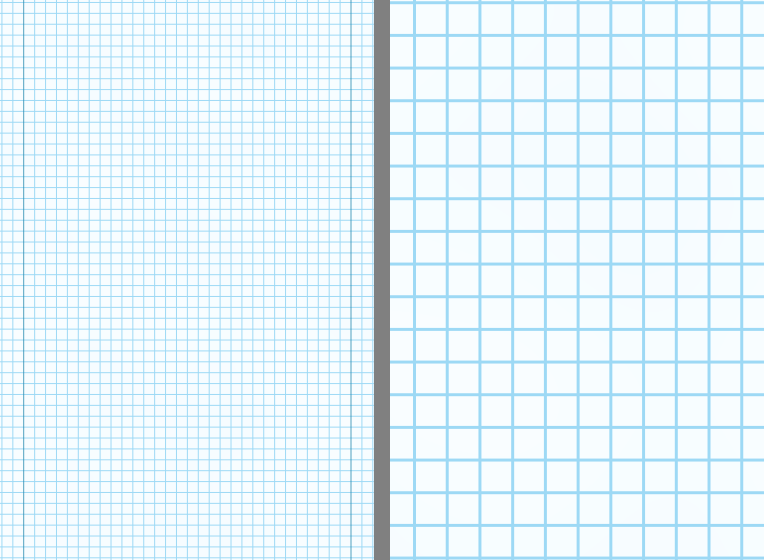
Left: the whole. Right: its middle third, enlarged.
Write a Shadertoy shader that draws this pattern.

```glsl
// Squared paper: a fine pale blue grid on near-white, with two darker margins.
// Space is measured in grid cells from the left margin; each line is shaded by
// the share of the pixel it covers, and soft gradient noise tints the sheet.

// Share of a pixel covered by a line of the given width, at a given distance.
float lineCoverage(float dist, float width, float pixel) {
    float overlap = 0.5 * (width + pixel) - abs(dist);
    return clamp(overlap, 0.0, min(width, pixel)) / pixel;
}

// Unit vector in a pseudo-random direction for each lattice corner.
vec2 cornerGradient(vec2 corner) {
    float angle = 6.2832 * fract(sin(dot(corner, vec2(127.1, 311.7))) * 43758.5);
    return vec2(cos(angle), sin(angle));
}

// Gradient noise, roughly -0.7 to 0.7.
float gradientNoise(vec2 p) {
    vec2 i = floor(p);
    vec2 f = p - i;
    vec2 s = f * f * f * (f * (f * 6.0 - 15.0) + 10.0);
    vec2 e = vec2(1.0, 0.0);
    float low = mix(dot(cornerGradient(i), f),
                    dot(cornerGradient(i + e), f - e), s.x);
    float high = mix(dot(cornerGradient(i + e.yx), f - e.yx),
                     dot(cornerGradient(i + e.xx), f - e.xx), s.x);
    return mix(low, high, s.y);
}

void mainImage(out vec4 fragColor, in vec2 fragCoord) {
    // About 34.3 cells fit across the canvas and 51.4 down it.
    vec2 cell = vec2(7.0 / 240.0, 7.0 / 360.0);
    vec2 pixel = 1.0 / (cell * iResolution.xy);
    vec2 pos = (fragCoord / iResolution.xy - vec2(0.0635, 0.9956)) / cell;

    // Signed distance to the nearest grid line on each axis.
    vec2 toLine = fract(pos + 0.5) - 0.5;
    float vertical = lineCoverage(toLine.x, 0.091, pixel.x);
    float horizontal = lineCoverage(toLine.y, 0.091, pixel.y);

    // Margins lie on two grid lines, thirty cells apart, in place of the grid ink.
    float toMargin = abs(pos.x - 15.0) - 15.0;
    float margin = lineCoverage(toMargin, 0.075, pixel.x);
    vertical *= step(0.5, abs(toMargin));
    float grid = (1.0 - (1.0 - vertical) * (1.0 - horizontal)) * (1.0 - margin);

    // Paper with a faint, broad variation of tint.
    float tint = gradientNoise(pos / 9.0 + 3.7);
    vec3 paper = vec3(0.970, 0.991, 1.0) + tint * vec3(0.014, 0.006, 0.0);
    vec3 gridInk = vec3(0.615, 0.85, 0.96);
    vec3 marginInk = vec3(0.17, 0.55, 0.69);
    vec3 color = paper + grid * (gridInk - paper) + margin * (marginInk - paper);
    fragColor = vec4(color, 1.0);
}
```
